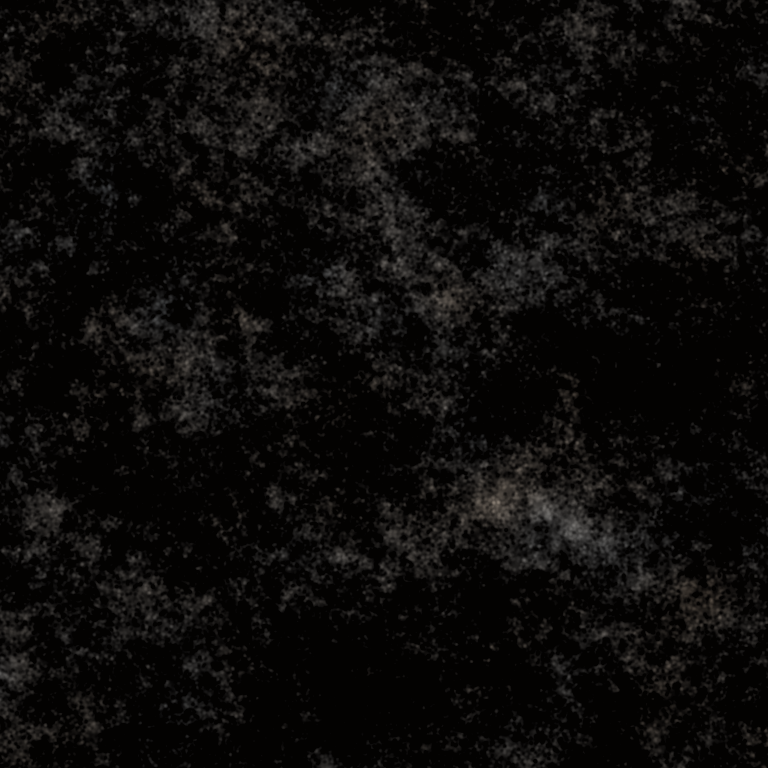
Give the GLSL for this texture, as a WebGL 2 fragment shader.

```glsl
#version 300 es
precision highp float;
precision highp int;
// Dark, rough stone: slanted cloudy patches broken up by fine pale grain.
// Octaves of cellular splat noise are summed to unit variance, and only
// the part above a threshold is lit, so the hollows stay almost black.

uniform vec2 u_resolution;
out vec4 fragColor;

const int OCTAVES = 7;
const float BASE_CELLS = 4.0;        // cells across the canvas, first octave
const float WEIGHTS[OCTAVES] = float[](0.45, 0.50, 0.50, 0.50, 0.50, 0.55, 0.75);
const float SLANT = -0.40;           // direction of the patches, radians
const float PATCH_STRETCH = 1.75;    // elongation of the largest patches
const float OCTAVE_TURN = 1.1;       // lattice rotation between octaves
const float THRESHOLD = 0.0;         // in standard deviations
const float GAIN = 0.095;            // brightness per standard deviation
const float SPLAT_DEVIATION = 0.458; // standard deviation of splatNoise
const vec3 SHADOW = vec3(0.010, 0.006, 0.005);
const vec3 STONE_TINT = vec3(1.03, 0.99, 0.94);
const float TINT_DRIFT = 0.05;       // slow warm to cool variation
const float TINT_CELLS = 14.0;

mat2 rotation(float angle) {
    float c = cos(angle), s = sin(angle);
    return mat2(c, s, -s, c);
}

// Three random values in 0..1 for a cell and layer.
vec3 hash3(ivec3 cell) {
    uvec3 v = uvec3(cell) * 1664525u + 1013904223u;
    v.x += v.y * v.z;
    v.y += v.z * v.x;
    v.z += v.x * v.y;
    v ^= v >> 16u;
    v.x += v.y * v.z;
    v.y += v.z * v.x;
    v.z += v.x * v.y;
    return vec3(v >> 8u) / 16777216.0;
}

// Cellular noise: one jittered, soft, light or dark splat per cell.
float splatNoise(vec2 p, int layer) {
    ivec2 home = ivec2(floor(p));
    vec2 local = fract(p);
    float sum = 0.0;
    for (int y = -1; y <= 1; y++) {
        for (int x = -1; x <= 1; x++) {
            vec3 rnd = hash3(ivec3(home + ivec2(x, y), layer));
            vec2 offset = vec2(x, y) + rnd.xy - local;
            float falloff = max(1.0 - dot(offset, offset), 0.0);
            sum += (2.0 * rnd.z - 1.0) * falloff * falloff;
        }
    }
    return sum / SPLAT_DEVIATION;
}

// Sum of octaves, stretched when coarse and round when fine.
float stoneRelief(vec2 p) {
    vec2 along = rotation(-SLANT) * p;
    float cells = BASE_CELLS;
    float sum = 0.0;
    float variance = 0.0;
    for (int i = 0; i < OCTAVES; i++) {
        float fineness = float(i) / float(OCTAVES - 1);
        float stretch = mix(PATCH_STRETCH, 1.0, fineness);
        vec2 q = along * vec2(1.0 / stretch, 1.0) * cells;
        sum += WEIGHTS[i] * splatNoise(rotation(float(i) * OCTAVE_TURN) * q, i);
        variance += WEIGHTS[i] * WEIGHTS[i];
        cells *= 2.0;
    }
    return sum / sqrt(variance);
}

void main() {
    vec2 p = gl_FragCoord.xy / min(u_resolution.x, u_resolution.y);

    // Light only the raised part of the relief.
    float light = GAIN * max(stoneRelief(p) - THRESHOLD, 0.0);

    // Faint mineral tint.
    float drift = TINT_DRIFT * splatNoise(p * TINT_CELLS, OCTAVES);
    vec3 tint = STONE_TINT + drift * vec3(0.5, 0.0, -0.5);

    fragColor = vec4(SHADOW + light * tint, 1.0);
}
```
